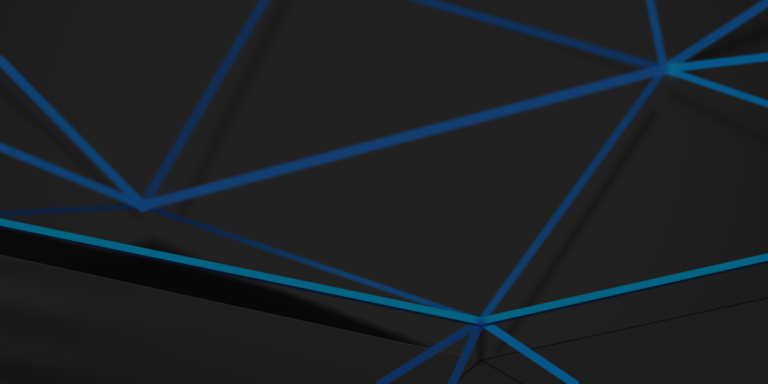
Give the GLSL for this background, as a WebGL 2 fragment shader.

```glsl
#version 300 es
precision highp float;

uniform vec2 u_resolution;
out vec4 outColor;

float segmentDistance(vec2 p, vec2 a, vec2 b) {
    vec2 ap = p - a, ab = b - a;
    return length(ap - ab * clamp(dot(ap, ab) / dot(ab, ab), 0.0, 1.0));
}

// Signed distance to a line, positive below it when a is left of b
float below(vec2 p, vec2 a, vec2 b) {
    vec2 d = normalize(b - a);
    return d.y * (p.x - a.x) - d.x * (p.y - a.y);
}

// Paints a soft-edged bar over the colour
void bar(inout vec3 color, vec2 p, vec2 a, vec2 b, float halfWidth, float blur, vec3 tint, float opacity) {
    float d = segmentDistance(p, a, b) - halfWidth;
    color = mix(color, tint, opacity * (1.0 - smoothstep(-blur, blur, d)));
}

void main() {
    vec2 p = gl_FragCoord.xy / u_resolution.y;
    float pixel = 1.0 / u_resolution.y;
    float sharp = max(0.0025, pixel);
    vec2 leftHub = vec2(0.372, 0.464);
    vec2 rightHub = vec2(1.729, 0.820);
    vec2 lowHub = vec2(1.253, 0.164);
    vec2 floorHub = vec2(1.253, 0.0625);

    vec3 black = vec3(0.025, 0.026, 0.03);
    vec3 navy = vec3(0.04, 0.13, 0.28);
    vec3 dimBlue = vec3(0.05, 0.19, 0.37);
    vec3 blue = vec3(0.05, 0.26, 0.47);
    vec3 azure = vec3(0.02, 0.34, 0.54);
    vec3 cyan = vec3(0.01, 0.39, 0.51);

    // Graphite panels, darker toward the outer corners
    vec3 color = vec3(0.132, 0.131, 0.132);
    color *= 1.0 - 0.22 * smoothstep(0.5, 1.25, length((p - vec2(0.95, 0.65)) * vec2(0.9, 1.0)));

    // Soft creases echoing the upper struts
    bar(color, p, vec2(0.745, 1.0), vec2(0.47, 0.44), 0.008, 0.03, vec3(0.075), 0.7);
    bar(color, p, vec2(0.0, 0.77), vec2(0.36, 0.44), 0.005, 0.025, vec3(0.07), 0.6);
    bar(color, p, vec2(1.15, 1.0), vec2(1.70, 0.79), 0.005, 0.03, vec3(0.09), 0.6);

    // Shadow cast below the raised panels
    float under = min(below(p, vec2(0.43, 0.393), vec2(1.729, 0.75)),
                      below(p, vec2(0.0, 0.557), vec2(0.40, 0.385)));
    float fade = exp(-max(under, 0.0) * mix(1.5, 4.5, smoothstep(0.3, 1.1, p.x)));
    float shadow = smoothstep(-0.015, 0.045, under) * fade;
    shadow *= 1.0 - 0.75 * smoothstep(1.3, 1.85, p.x);
    color = mix(color, black, 0.95 * shadow);
    color += vec3(-0.004, 0.0, 0.009) * shadow;

    // Dark gaps around the right hub and beside the descending strut
    bar(color, p, vec2(1.80, 0.84), vec2(2.0, 0.92), 0.018, 0.04, vec3(0.05), 0.85);
    bar(color, p, vec2(1.76, 0.75), vec2(2.0, 0.63), 0.004, 0.035, vec3(0.07), 0.6);
    bar(color, p, vec2(1.70, 0.70), vec2(1.30, 0.09), 0.006, 0.022, vec3(0.06), 0.7);

    // Black wedge between the cyan strut and the floor
    float wedge = smoothstep(0.0, 0.02, below(p, vec2(0.0, 0.422), vec2(0.75, 0.25)))
                * smoothstep(-0.005, 0.025, below(p, vec2(0.73, 0.255), vec2(1.17, 0.088)));
    color = mix(color, black, 0.9 * wedge * (1.0 - smoothstep(1.05, 1.2, p.x)));

    // Floor panels with faint rims
    float ground = max(below(p, vec2(0.0, 0.336), floorHub), below(p, floorHub, vec2(2.0, 0.224)));
    vec3 groundColor = vec3(0.118) - 0.025 * smoothstep(0.02, 0.3, ground) * (1.0 - 0.5 * p.x);
    groundColor -= 0.012 * sin(p.y * 45.0 + p.x * 9.0) * smoothstep(0.5, 0.0, p.x);
    color = mix(color, groundColor, smoothstep(-sharp, sharp, ground));
    bar(color, p, vec2(0.0, 0.336), floorHub, 0.001, sharp, vec3(0.18), 0.7);
    bar(color, p, floorHub, vec2(2.0, 0.224), 0.0015, sharp, vec3(0.045), 0.8);
    bar(color, p, floorHub, vec2(1.18, 0.0), 0.002, sharp, vec3(0.045), 0.8);
    bar(color, p, floorHub, vec2(1.36, 0.0), 0.002, sharp, vec3(0.045), 0.7);
    bar(color, p, lowHub, floorHub, 0.008, 0.015, vec3(0.04), 0.7);

    // Struts of the left hub, softly out of focus
    bar(color, p, leftHub, vec2(0.0, 0.443), 0.007, 0.006, navy, 0.85);
    bar(color, p, leftHub, vec2(0.69, 1.0), 0.012, 0.009, dimBlue, 0.85);
    bar(color, p, leftHub, vec2(0.0, 0.844), 0.012, 0.007, blue, 0.95);
    bar(color, p, leftHub, vec2(0.0, 0.617), 0.011, 0.007, blue, 0.95);
    bar(color, p, leftHub, lowHub, 0.007, 0.005, mix(navy, blue, smoothstep(0.4, 1.0, p.x)), 0.9);

    // Struts of the right hub
    bar(color, p, rightHub, vec2(1.068, 1.01), 0.011, 0.008, dimBlue, 0.95);
    bar(color, p, rightHub, vec2(1.693, 1.0), 0.011, 0.007, blue, 0.9);
    bar(color, p, rightHub, vec2(2.0, 0.995), 0.012, 0.006, blue, 0.95);
    bar(color, p, rightHub, vec2(2.0, 0.852), 0.011, 0.005, azure, 1.0);
    bar(color, p, rightHub, vec2(2.0, 0.729), 0.009, 0.005, azure, 1.0);
    bar(color, p, rightHub, lowHub, 0.010, 0.005, mix(blue, dimBlue, p.y), 0.95);
    bar(color, p, leftHub, rightHub, 0.013, 0.007, vec3(0.07, 0.25, 0.46), 0.95);

    // Struts of the low hub, in focus with dark undersides
    bar(color, p, lowHub, vec2(0.99, 0.0), 0.011, sharp, dimBlue, 1.0);
    bar(color, p, lowHub, vec2(1.177, 0.0), 0.011, sharp, dimBlue, 1.0);
    bar(color, p, lowHub, vec2(1.497, 0.0), 0.011, sharp, azure, 1.0);
    vec2 drop = vec2(0.0, 0.008);
    bar(color, p, lowHub - drop, vec2(0.0, 0.422) - drop, 0.008, sharp, navy * 0.6, 0.9);
    bar(color, p, lowHub - drop, vec2(2.0, 0.331) - drop, 0.008, sharp, navy * 0.6, 0.9);
    bar(color, p, lowHub, vec2(0.0, 0.422), 0.0095, sharp, cyan, 1.0);
    bar(color, p, lowHub, vec2(2.0, 0.331), 0.0095, sharp, cyan, 1.0);

    // Joints: teal glint above, deep blue below
    color = mix(color, vec3(0.04, 0.40, 0.52), 0.7 * exp(-dot(p - rightHub - vec2(0.025, 0.0), p - rightHub - vec2(0.025, 0.0)) * 2500.0));
    color = mix(color, vec3(0.04, 0.15, 0.42), 0.8 * exp(-dot(p - lowHub + drop, p - lowHub + drop) * 5000.0));

    outColor = vec4(color, 1.0);
}
```
